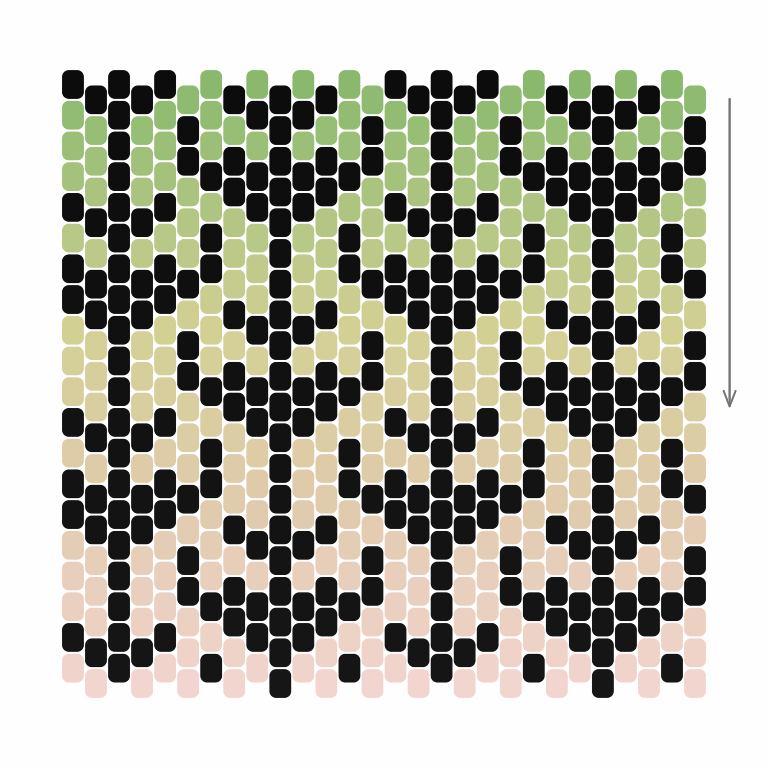
A three.js fragment shader for this pattern:

```glsl
// Peyote-stitch bead chart: 28 staggered columns of 20 rounded beads on white.
// Black beads form a lattice of stems and leaves, found by folding the grid;
// the other beads fade from green through straw to pink, beside a down arrow.

varying vec2 vUv;

const vec2 GRID = vec2(28.0, 20.0);         // columns, beads per column
const vec2 PITCH = vec2(0.03, 0.04);        // spacing of the beads
const vec2 CORNER = vec2(0.08, 0.09);       // top left of the chart
const vec2 BEAD_HALF = vec2(0.0142, 0.0187);
const float BEAD_RADIUS = 0.0088;

const vec3 PAPER = vec3(1.0, 0.998, 0.998);
const vec3 ARROW_GREY = vec3(0.45);

float roundedBox(vec2 p, vec2 halfSize, float radius) {
  vec2 q = abs(p) - halfSize + radius;
  return length(max(q, 0.0)) + min(max(q.x, q.y), 0.0) - radius;
}

float segment(vec2 p, vec2 a, vec2 b) {
  vec2 ab = b - a;
  return length(p - a - ab * clamp(dot(p - a, ab) / dot(ab, ab), 0.0, 1.0));
}

float coverage(float dist, float pixel) {
  return 1.0 - smoothstep(-0.6 * pixel, 0.6 * pixel, dist);
}

// True where a whole-number value equals the target.
bool isStep(float value, float target) {
  return abs(value - target) < 0.5;
}

// Motif repeats every 14 columns and 7 beads (14 half-steps down). It mirrors
// about each stem, and the next stem carries it shifted by half a repeat.
bool isDark(float column, float halfStep) {
  float d = abs(mod(column + 5.0, 14.0) - 7.0);
  if (d > 3.5) {
    d = 7.0 - d;
    halfStep += 7.0;
  }
  float k = mod(halfStep + d + 0.5, 14.0) - 0.5;
  bool stem = d < 0.5;
  bool leaf = isStep(k, 0.0) || isStep(k, 2.0) || isStep(k, 10.0);
  bool leafTip = isStep(k, 2.0) || isStep(k, 6.0) || isStep(k, 8.0);
  return stem || (d < 2.5 ? leaf : leafTip);
}

// Pale bead colour, from the top (0) to the bottom (1).
vec3 fade(float t) {
  vec3 green = vec3(0.54, 0.727, 0.432);
  vec3 straw = vec3(0.828, 0.816, 0.582);
  vec3 sand = vec3(0.88, 0.794, 0.678);
  vec3 pink = vec3(0.949, 0.835, 0.812);
  vec3 c = mix(green, straw, clamp(t / 0.41, 0.0, 1.0));
  c = mix(c, sand, clamp((t - 0.41) / 0.29, 0.0, 1.0));
  return mix(c, pink, clamp((t - 0.7) / 0.3, 0.0, 1.0));
}

// Distance to a downward arrow; y grows down.
float arrow(vec2 p, vec2 tail, vec2 tip, vec2 barb) {
  float shaft = segment(p, tail, tip) - 0.0015;
  vec2 q = vec2(abs(p.x - tip.x), p.y - tip.y);
  return min(shaft, segment(q, vec2(0.0), barb) - 0.0013);
}

void main() {
  vec2 p = vec2(vUv.x, 1.0 - vUv.y);
  float pixel = fwidth(vUv.y);
  vec3 color = PAPER;

  // Beads, with odd columns half a bead lower
  vec2 cell = (p - CORNER) / PITCH;
  float column = floor(cell.x);
  float odd = mod(column, 2.0);
  cell.y -= 0.5 * odd;
  float row = floor(cell.y);
  bool inside = column >= 0.0 && column < GRID.x && row >= 0.0 && row < GRID.y;
  if (inside) {
    float halfStep = 2.0 * row + odd;
    float t = halfStep / (2.0 * GRID.y - 1.0);
    vec3 black = vec3(mix(0.048, 0.085, t));
    vec3 bead = isDark(column, halfStep) ? black : fade(t);
    float dist = roundedBox((fract(cell) - 0.5) * PITCH, BEAD_HALF, BEAD_RADIUS);
    color = mix(color, bead, coverage(dist, pixel));
  }

  // Arrow in the right margin
  float arrowDist = arrow(p, vec2(0.95, 0.129), vec2(0.95, 0.529), vec2(0.0078, -0.02));
  color = mix(color, ARROW_GREY, coverage(arrowDist, pixel));

  gl_FragColor = vec4(color, 1.0);
}
```
